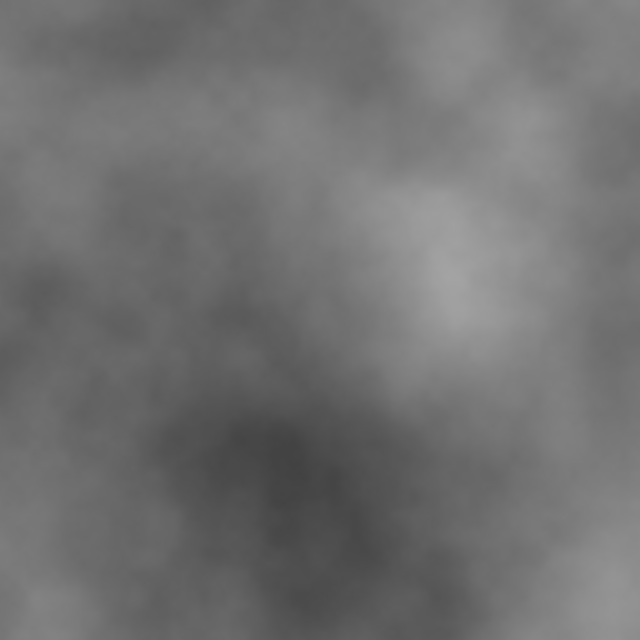
Reproduce this texture procedurally as a Shadertoy shader.

```glsl
// Soft grey cloud: a dark diagonal trough and a pale bank form the broad tones,
// bent by a gentle domain warp, then overlaid with fractal value noise whose
// octaves halve in strength so the surface stays smooth and blurry.

#define BASE_GREY 0.50
#define TROUGH_DEPTH 0.16
#define TROUGH_WIDTH 0.25
#define BANK_GAIN 0.06
#define BANK_WIDTH 0.20
#define WARP 0.16
#define CLOUD_SCALE 4.0
#define CLOUD_CONTRAST 0.30
#define OCTAVES 6

// Integer hash of a lattice cell, 0 to 1
float hash(ivec2 cell) {
    uvec2 q = uvec2(cell + 4096) * uvec2(1597u, 3571u);
    uint n = (q.x ^ (q.y << 7)) * 74933u;
    n = (n ^ (n >> 15)) * 48271u;
    n = (n ^ (n >> 13)) * 69621u;
    n ^= n >> 16;
    return float(n & 65535u) / 65535.0;
}

// Value noise with quintic blending
float valueNoise(vec2 p) {
    ivec2 cell = ivec2(floor(p));
    vec2 f = fract(p);
    vec2 blend = f * f * f * (f * (f * 6.0 - 15.0) + 10.0);
    float low = mix(hash(cell), hash(cell + ivec2(1, 0)), blend.x);
    float high = mix(hash(cell + ivec2(0, 1)), hash(cell + ivec2(1, 1)), blend.x);
    return mix(low, high, blend.y);
}

// Sum of octaves, centred on zero
float cloud(vec2 p) {
    float sum = 0.0;
    float amplitude = 0.5;
    for (int i = 0; i < OCTAVES; i++) {
        sum += amplitude * (valueNoise(p) - 0.5);
        p = p * 2.0 + vec2(17.3, 9.7);
        amplitude *= 0.5;
    }
    return sum;
}

float segmentDistance(vec2 p, vec2 a, vec2 b) {
    vec2 along = b - a;
    float t = clamp(dot(p - a, along) / dot(along, along), 0.0, 1.0);
    return length(p - a - along * t);
}

float softFalloff(float distance, float width) {
    float d = distance / width;
    return exp(-d * d);
}

// Large dark and light areas
float broadTone(vec2 p) {
    float trough = segmentDistance(p, vec2(0.27, 0.47), vec2(0.56, 0.15));
    float bank = length(p - vec2(0.70, 0.68));
    return BASE_GREY - TROUGH_DEPTH * softFalloff(trough, TROUGH_WIDTH)
                     + BANK_GAIN * softFalloff(bank, BANK_WIDTH);
}

void mainImage(out vec4 fragColor, in vec2 fragCoord) {
    vec2 uv = fragCoord / iResolution.xy;

    // Bend the broad areas so their outlines are irregular
    vec2 drift = vec2(cloud(uv * 3.0 + 31.0), cloud(uv * 3.0 + 57.0));
    float grey = broadTone(uv + WARP * drift);

    // Finer cloud on top
    grey += CLOUD_CONTRAST * cloud(uv * CLOUD_SCALE + 5.0);
    fragColor = vec4(vec3(clamp(grey, 0.0, 1.0)), 1.0);
}
```
